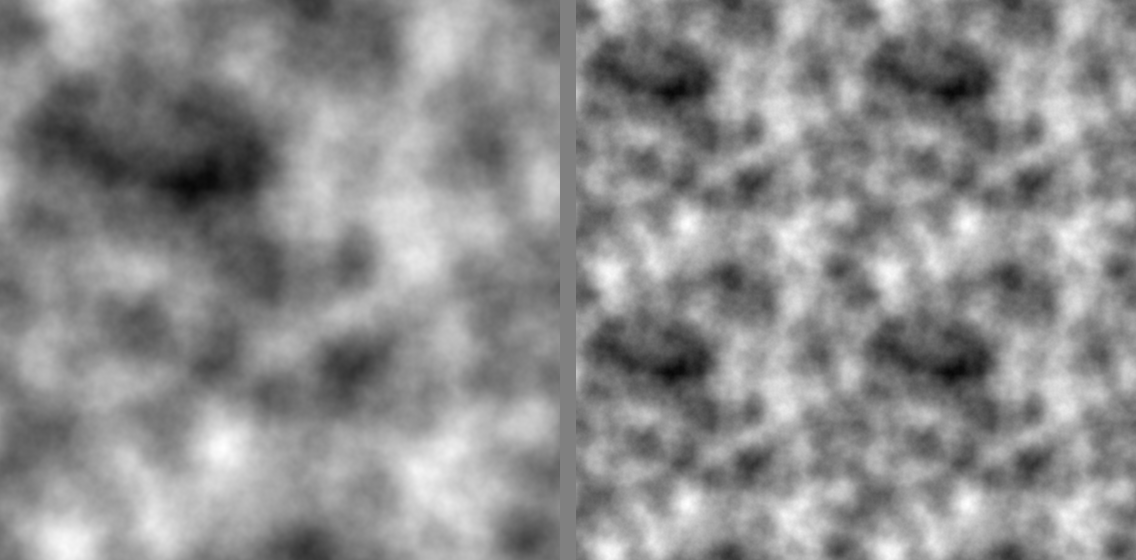
Left: one tile. Right: repeated 2 by 2.
Write a three.js fragment shader that draws this texture.

```glsl
// Soft grey clouds that tile in both directions. Broad billows are a sum of
// whole-number cosine waves with hashed phases and a falling spectrum;
// fine mottling is added by a few octaves of wrapped gradient noise.

varying vec2 vUv;

const float TAU = 6.2831853;
const float MEAN_GREY = 0.555;
const float CONTRAST = 0.152;      // standard deviation of the billows
const int MAX_WAVE = 8;            // highest wave count across the canvas
const float WAVE_LIMIT = 72.0;     // squared radius of the wave disc
const float SPECTRUM_KNEE = 6.0;   // squared wave count where falloff begins
const int DETAIL_OCTAVES = 4;
const float DETAIL_PERIOD = 14.0;  // cells across in the first octave
const float DETAIL_AMOUNT = 0.85;
const float DETAIL_GAIN = 0.5;
const float SEED = 17.0;

float hash(vec2 p) {
  vec3 q = fract(vec3(p.xyx) * 0.1031);
  q += dot(q, q.yzx + 33.33);
  return fract((q.x + q.y) * q.z);
}

// Random-phase waves over half of the frequency plane, unit variance
float billows(vec2 uv) {
  float sum = 0.0;
  float power = 0.0;
  for (int j = 0; j <= MAX_WAVE; j++) {
    for (int i = -MAX_WAVE; i <= MAX_WAVE; i++) {
      vec2 wave = vec2(float(i), float(j));
      float lengthSq = dot(wave, wave);
      bool mirrored = j == 0 && i <= 0;
      if (mirrored || lengthSq > WAVE_LIMIT) continue;
      float amplitude = 1.0 / (lengthSq + SPECTRUM_KNEE);
      float phase = hash(wave + SEED);
      sum += amplitude * cos(TAU * (dot(wave, uv) + phase));
      power += 0.5 * amplitude * amplitude;
    }
  }
  return sum * inversesqrt(power);
}

// Dot product of a wrapped corner gradient with the offset from that corner
float cornerSlope(vec2 cell, vec2 offset, float period) {
  float angle = TAU * hash(mod(cell, period) + SEED + period);
  return dot(vec2(cos(angle), sin(angle)), offset);
}

float gradientNoise(vec2 p, float period) {
  vec2 cell = floor(p);
  vec2 f = p - cell;
  vec2 blend = f * f * f * (f * (f * 6.0 - 15.0) + 10.0);
  vec2 right = vec2(1.0, 0.0);
  vec2 up = vec2(0.0, 1.0);
  float low = mix(cornerSlope(cell, f, period),
                  cornerSlope(cell + right, f - right, period), blend.x);
  float high = mix(cornerSlope(cell + up, f - up, period),
                   cornerSlope(cell + 1.0, f - 1.0, period), blend.x);
  return mix(low, high, blend.y);
}

float mottling(vec2 uv) {
  float sum = 0.0;
  float amplitude = 1.0;
  float period = DETAIL_PERIOD;
  for (int i = 0; i < DETAIL_OCTAVES; i++) {
    sum += amplitude * gradientNoise(uv * period, period);
    amplitude *= DETAIL_GAIN;
    period *= 2.0;
  }
  return sum;
}

void main() {
  float cloud = billows(vUv) + DETAIL_AMOUNT * mottling(vUv);
  float grey = clamp(MEAN_GREY + CONTRAST * cloud, 0.0, 1.0);
  gl_FragColor = vec4(vec3(grey), 1.0);
}
```
